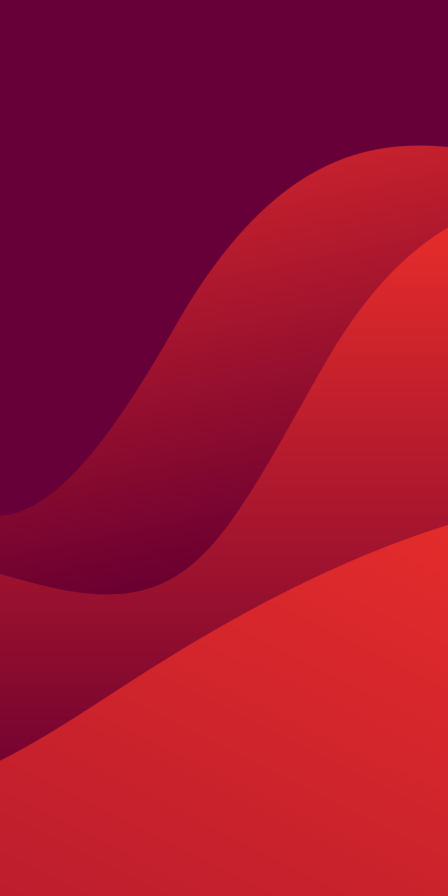
Reproduce this background procedurally as a Shadertoy shader.

```glsl
// Three overlapping red waves on a flat plum backdrop.
// Each crest is a chain of cubic Hermite spans over x; each wave is filled
// with a linear dark-to-bright ramp and layered from back to front.

const vec3 PLUM = vec3(0.405, 0.0, 0.22);
const vec3 WINE = vec3(0.42, 0.0, 0.19);
const vec3 SCARLET = vec3(0.89, 0.17, 0.17);

// Cubic span between two knots, each given as (x, height, slope)
float span(float x, vec3 a, vec3 b) {
    float w = b.x - a.x;
    float t = (x - a.x) / w;
    float s = 1.0 - t;
    return s * s * ((1.0 + 2.0 * t) * a.y + t * w * a.z)
         + t * t * ((1.0 + 2.0 * s) * b.y - s * w * b.z);
}

float backCrest(float x) {
    vec3 middle = vec3(0.3906, 0.6354, 0.875);
    return x < middle.x ? span(x, vec3(0.0, 0.4245, 0.025), middle)
                        : span(x, middle, vec3(1.0, 0.8359, -0.05));
}

float middleCrest(float x) {
    vec3 trough = vec3(0.2396, 0.3366, 0.0);
    vec3 rise = vec3(0.4688, 0.3893, 0.55);
    vec3 steep = vec3(0.7292, 0.5977, 0.86);
    if (x < trough.x) return span(x, vec3(0.0, 0.3594, -0.14), trough);
    if (x < rise.x) return span(x, trough, rise);
    if (x < steep.x) return span(x, rise, steep);
    return span(x, steep, vec3(1.0, 0.7461, 0.3));
}

float frontCrest(float x) {
    vec3 middle = vec3(0.3125, 0.2461, 0.32);
    return x < middle.x ? span(x, vec3(0.0, 0.151, 0.25), middle)
                        : span(x, middle, vec3(1.0, 0.4141, 0.155));
}

// Lay a wave over the colour, with a one-pixel soft crest
vec3 addWave(vec3 below, float depth, float shade) {
    float cover = clamp(0.5 + depth / fwidth(depth), 0.0, 1.0);
    return mix(below, mix(WINE, SCARLET, clamp(shade, 0.0, 1.0)), cover);
}

void mainImage(out vec4 fragColor, in vec2 fragCoord) {
    vec2 p = fragCoord / iResolution.xy;
    vec3 color = PLUM;

    // Back wave: ramp tilted slightly, darkest in the lower trough
    color = addWave(color, backCrest(p.x) - p.y, 1.742 * p.y - 0.175 * p.x - 0.551);

    // Middle wave: vertical ramp
    color = addWave(color, middleCrest(p.x) - p.y, 1.57 * p.y - 0.151);

    // Front wave: gentle ramp, brightest at the upper right
    color = addWave(color, frontCrest(p.x) - p.y, 0.68 + 0.483 * p.y + 0.12 * p.x);

    fragColor = vec4(color, 1.0);
}
```
